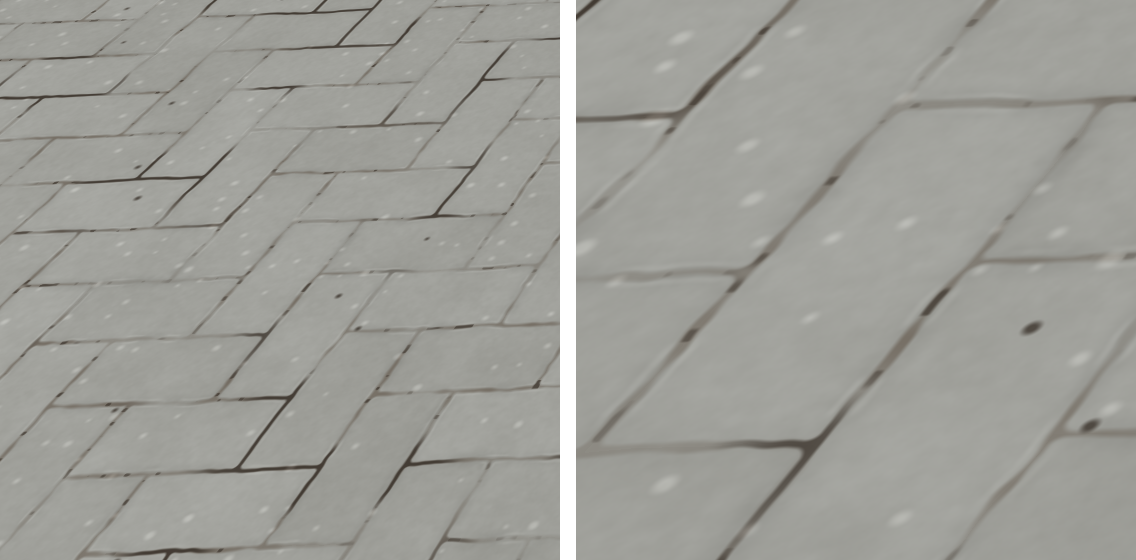
Left, the full canvas; right, a detail of the centre.
A Shadertoy shader for this texture:

```glsl
// Worn grey herringbone paving seen in perspective, with dirt in its thin joints.

#define ORIGIN vec2(0.6146, 0.4076)   // canvas position of the paving origin
#define AXIS_U vec2(0.1380, 0.0055)   // canvas step along one paving unit across
#define AXIS_V vec2(0.1170, 0.1314)   // the same for one unit away
#define RECEDE 0.047                  // perspective shrink per unit away
#define JOINT_WIDTH 0.022             // half width, in paving units
#define EDGE_WOBBLE 0.045
#define CORNER_RADIUS 0.07
#define STONE_DARK vec3(0.565, 0.565, 0.540)
#define STONE_LIGHT vec3(0.665, 0.668, 0.648)
#define DIRT vec3(0.455, 0.425, 0.385)
#define GAP vec3(0.235, 0.205, 0.175)

float hash(vec2 p) {
    return fract(sin(dot(p, vec2(127.1, 311.7))) * 43758.545);
}

float noise(vec2 p) {
    vec2 i = floor(p), f = fract(p);
    f = f * f * (3.0 - 2.0 * f);
    return mix(mix(hash(i), hash(i + vec2(1, 0)), f.x),
               mix(hash(i + vec2(0, 1)), hash(i + vec2(1, 1)), f.x), f.y);
}

float fbm(vec2 p) {
    float sum = 0.0, amp = 0.5;
    for (int i = 0; i < 4; i++) {
        sum += amp * noise(p);
        p = mat2(1.6, 1.2, -1.2, 1.6) * p + 7.3;
        amp *= 0.5;
    }
    return sum / 0.9375;
}

// Canvas position to paving plane: inverts the projection.
vec2 toPaving(vec2 p) {
    return inverse(mat2(AXIS_U, AXIS_V - RECEDE * p)) * (p - ORIGIN);
}

// Herringbone of 2:1 bricks: distance inside the edge, and brick id.
float herringbone(vec2 p, out vec2 id) {
    vec2 cell = floor(p);
    float k = mod(cell.x + cell.y, 4.0);
    bool across = k < 2.0;
    id = cell - (across ? vec2(k, 0.0) : vec2(0.0, k - 2.0));
    vec2 halfSize = across ? vec2(1.0, 0.5) : vec2(0.5, 1.0);
    vec2 q = abs(p - id - halfSize) - halfSize + CORNER_RADIUS;
    return CORNER_RADIUS - length(max(q, 0.0)) - min(max(q.x, q.y), 0.0);
}

// Sparse round specks, one at most per grid cell.
float specks(vec2 p, float share, float radius, float soft) {
    vec2 cell = floor(p);
    vec2 centre = 0.3 + 0.4 * vec2(hash(cell + 3.1), hash(cell + 8.7));
    float r = radius * (0.5 + hash(cell + 5.3));
    float dist = length(fract(p) - centre);
    return step(hash(cell), share) * (1.0 - smoothstep(r - soft, r + soft, dist));
}

void mainImage(out vec4 fragColor, in vec2 fragCoord) {
    vec2 canvas = fragCoord / iResolution.xy;
    vec2 p = toPaving(canvas);
    float px = 0.5 * length(fwidth(p));

    // Bricks with slightly crooked edges
    vec2 wobble = vec2(noise(p * 2.3), noise(p * 2.3 + 31.0))
                + 0.4 * vec2(noise(p * 9.0 + 5.0), noise(p * 9.0 + 17.0)) - 0.7;
    vec2 id;
    float d = herringbone(p + EDGE_WOBBLE * wobble, id);

    // Stone: tone per brick, broad stains, fine grain
    float tone = 0.63 + 0.30 * (hash(id + 2.7) - 0.5);
    tone += 0.40 * (fbm(p * 1.7 + 40.0) - 0.5);
    tone += 0.34 * (fbm(p * 13.0) - 0.5);
    tone += 0.10 * (0.5 - canvas.x);
    vec3 color = mix(STONE_DARK, STONE_LIGHT, clamp(tone, 0.0, 1.15));

    // Grime near the edges and a pale worn lip
    float wear = noise(p * 3.1 + 9.0);
    color *= 1.0 - 0.07 * wear * (1.0 - smoothstep(0.0, 0.16, d));
    float lip = smoothstep(0.025, 0.05, d) * (1.0 - smoothstep(0.05, 0.085, d));
    color += 0.035 * lip * smoothstep(0.45, 0.8, noise(p * 4.0 + 61.0));

    // Joints: dirt of uneven width and strength
    float clump = noise(p * 7.0 + 23.0);
    float width = JOINT_WIDTH * (0.5 + clump);
    float soft = 0.014 + px;
    float joint = 1.0 - smoothstep(width - soft, width + soft, d);
    float dirt = mix(0.25, 0.95, smoothstep(0.2, 0.75, noise(p * 1.3 + 12.0)));
    color = mix(color, DIRT, joint * dirt * (0.65 + 0.35 * clump));

    // Open gaps: dark runs and scattered dark crumbs
    float run = smoothstep(0.60, 0.82, noise(p * 0.95 + 77.0));
    float crumbs = smoothstep(0.70, 0.90, noise(p * 11.0 + 50.0));
    float slit = 1.0 - smoothstep(0.006, 0.026 + px, d);
    color = mix(color, GAP, slit * max(0.9 * run, 0.75 * crumbs * dirt));

    // Pale flecks and a few pits
    color += 0.09 * specks(p * 3.7, 0.16, 0.12, 0.09 + 3.0 * px);
    color = mix(color, GAP, 0.8 * specks(p * 1.9 + 0.4, 0.05, 0.06, 0.03 + 2.0 * px));

    fragColor = vec4(color, 1.0);
}
```
